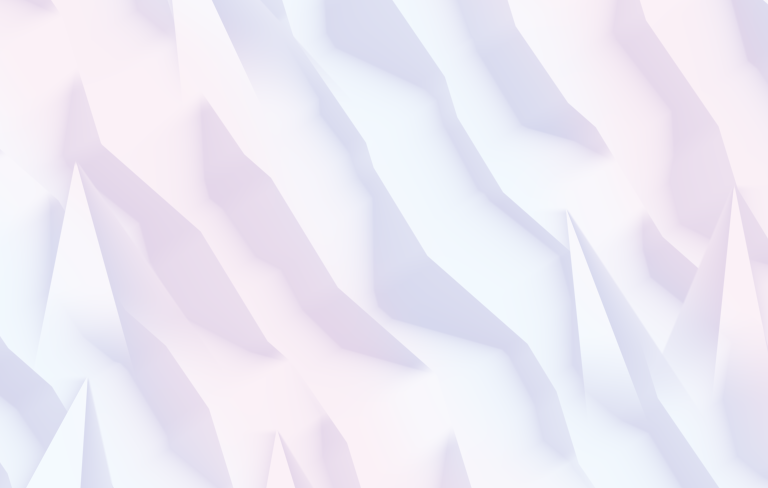
Give the GLSL for this background, as a Shadertoy shader.

```glsl
const vec2 ACROSS = vec2(0.84, 0.543);   // points over the folds
const vec2 ALONG = vec2(0.543, -0.84);   // points down the folds
const float SPACING = 0.205;
const float CREST_SWAY = 0.058;
const float SHADE_WIDTH = 0.066;
const float SHADE_VARIATION = 0.095;
const float SHADOW_REACH = 0.026;
const float SHADOW_STRENGTH = 0.72;
const float FACET_CONTRAST = 0.55;
const float SPUR_CELL = 0.46;
const float SPUR_LENGTH = 0.46;
const float SPUR_CHANCE = 0.62;
const float WARM_CENTRE = 0.62;
const vec3 LIGHT_COOL = vec3(0.953, 0.980, 0.998);
const vec3 LIGHT_NEUTRAL = vec3(0.975, 0.970, 0.988);
const vec3 LIGHT_WARM = vec3(0.984, 0.945, 0.968);
const vec3 SHADE_COOL = vec3(0.860, 0.868, 0.942);
const vec3 SHADE_WARM = vec3(0.908, 0.858, 0.925);

float hash(float n) {
    return fract(sin(n * 12.99 + 4.1) * 4375.85);
}

float hash(vec2 c) {
    return fract(sin(dot(c, vec2(127.1, 311.7))) * 4375.85);
}

float triangleWave(float x) {
    return abs(fract(x) - 0.5) * 4.0 - 1.0;
}

// Layered triangle waves: straight runs joined by sharp kinks
float kinkedLine(float t, float seed) {
    return 0.65 * triangleWave(t * 0.85 + hash(seed))
         + 0.35 * triangleWave(t * 1.9 + hash(seed + 37.0));
}

float crest(float band, float t) {
    return SPACING * band + CREST_SWAY * kinkedLine(t, band);
}

vec3 lightTone(float warmth) {
    vec3 tone = mix(LIGHT_COOL, LIGHT_NEUTRAL, smoothstep(0.0, 0.5, warmth));
    return mix(tone, LIGHT_WARM, smoothstep(0.5, 1.0, warmth));
}

vec3 shadeTone(float warmth) {
    return mix(SHADE_COOL, SHADE_WARM, smoothstep(0.25, 0.9, warmth));
}

// Lit slope from one crest, then the shaded slope rising to the next
vec3 foldFace(float band, float s, float t, float warmth) {
    float lower = crest(band, t);
    float upper = crest(band + 1.0, t);
    float width = SHADE_WIDTH + SHADE_VARIATION * kinkedLine(t * 1.3, band + 91.0);
    width = clamp(width, 0.0, 0.85 * max(upper - lower, 0.0));
    float rise = s - (upper - width);
    float presence = smoothstep(0.0, 0.03, width);
    float below = max(-rise, 0.0);
    float shadow = SHADOW_STRENGTH * exp(-below / SHADOW_REACH)
                 + 0.22 * exp(-below / 0.09);

    // Each straight run catches the light by its own direction
    float turn = (crest(band + 1.0, t + 0.02) - crest(band + 1.0, t - 0.02)) / 0.04;
    float slope = clamp(rise / max(width, 0.001), 0.0, 1.0);
    float shade = mix(1.08, 0.86, slope) + FACET_CONTRAST * turn;
    shade = clamp(shade, 0.6, 1.2);
    float amount = mix(shadow, shade, smoothstep(-0.003, 0.003, rise));
    return mix(lightTone(warmth), shadeTone(warmth), amount * presence);
}

// Pointed spur: a lit side and a shaded side below one apex
vec3 addSpur(vec3 colour, vec2 p, vec2 cell, float warmth, float aa) {
    vec2 jitter = vec2(hash(cell + 3.0), hash(cell + 8.0));
    vec2 apex = (cell + 0.2 + 0.6 * jitter) * SPUR_CELL;
    float lean = mix(-0.2, 0.5, hash(cell + 15.0));
    float side = hash(cell + 21.0) < 0.65 ? 1.0 : -1.0;
    vec2 q = p - apex;
    float depth = -q.y;
    float x = (q.x - lean * depth) * side;
    float apexDepth = max(depth, 0.0);
    float litWidth = apexDepth * mix(0.25, 0.5, hash(cell + 27.0));
    float darkWidth = apexDepth * mix(0.25, 0.45, hash(cell + 33.0));
    float fade = smoothstep(0.0, 0.015, depth)
               * (1.0 - smoothstep(0.55, 1.0, depth / SPUR_LENGTH));
    float lit = smoothstep(-aa, aa, x + litWidth);
    float dark = smoothstep(-aa, aa, x);
    float outer = 1.0 - smoothstep(-0.003, 0.003, x - darkWidth);
    float outside = max(-x - litWidth, 0.0);
    float shadow = 0.7 * exp(-outside / 0.022);
    float shade = mix(1.12, 0.6, clamp(x / max(darkWidth, 0.001), 0.0, 1.0));
    vec3 litColour = lightTone(min(warmth + 0.1, 1.0));
    vec3 spur = mix(litColour, shadeTone(warmth), dark * shade);
    vec3 ground = mix(colour, shadeTone(warmth), shadow);
    return mix(colour, mix(ground, spur, lit), fade * outer);
}

void mainImage(out vec4 fragColor, in vec2 fragCoord) {
    vec2 p = fragCoord / iResolution.y;
    float aa = 0.8 / iResolution.y;
    float s = dot(p, ACROSS);
    float t = dot(p, ALONG);
    float drift = 0.035 * sin(t * 5.0) + 0.02 * sin(t * 11.0 + s * 4.0);
    float warmth = 0.5 + 0.5 * cos(6.2832 * (s + drift - WARM_CENTRE));

    // Overlapping long folds
    float band = floor(s / SPACING);
    vec3 colour = lightTone(warmth);
    for (int k = -1; k <= 1; k++) {
        float b = band + float(k);
        float cover = smoothstep(-aa, aa, s - crest(b, t));
        colour = mix(colour, foldFace(b, s, t, warmth), cover);
    }

    // Scattered spurs, kept off the cool ribbon
    vec2 home = floor(p / SPUR_CELL);
    for (int j = -1; j <= 1; j++) {
        for (int i = -1; i <= 1; i++) {
            vec2 cell = home + vec2(i, j);
            float place = dot((cell + 0.5) * SPUR_CELL, ACROSS);
            float warmPlace = cos(6.2832 * (place - WARM_CENTRE));
            if (hash(cell) < SPUR_CHANCE && warmPlace > -0.35)
                colour = addSpur(colour, p, cell, warmth, aa);
        }
    }
    fragColor = vec4(colour, 1.0);
}
```
